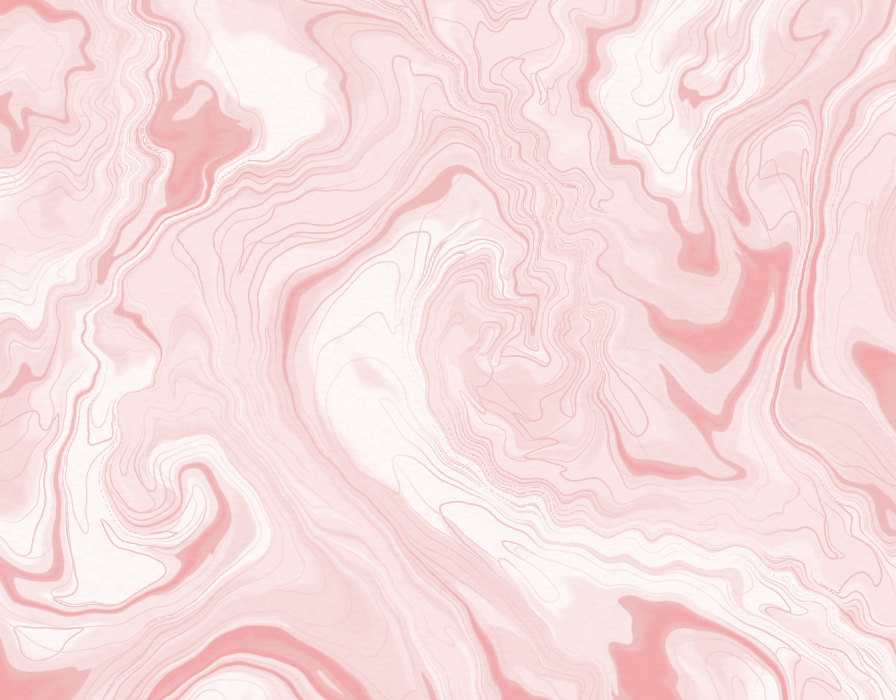
A WebGL 2 fragment shader for this texture:

```glsl
#version 300 es
precision highp float;

uniform vec2 u_resolution;
out vec4 fragColor;

float hash(vec2 cell) {
    uvec2 k = uvec2(ivec2(cell) + 4096) * uvec2(1597u, 3812u);
    uint h = (k.x ^ k.y ^ (k.x << 9)) * 747796405u + 289133u;
    h = ((h >> 15) ^ h) * 277803u;
    return float((h ^ (h >> 16)) & 65535u) / 65535.0;
}

float corner(vec2 cell, vec2 offset) {
    float angle = 6.2832 * hash(cell);
    return dot(vec2(cos(angle), sin(angle)), offset);
}

// Gradient noise, centred on zero
float noise(vec2 p) {
    vec2 i = floor(p), f = p - i;
    vec2 u = f * f * f * (f * (f * 6.0 - 15.0) + 10.0);
    vec2 e = vec2(1.0, 0.0);
    return mix(mix(corner(i, f), corner(i + e.xy, f - e.xy), u.x),
               mix(corner(i + e.yx, f - e.yx), corner(i + e.xx, f - e.xx), u.x), u.y);
}

// Divergence-free flow that folds the paint without mixing it
vec2 curl(vec2 p) {
    float n = noise(p);
    float dx = noise(p + vec2(0.02, 0.0)) - n;
    float dy = noise(p + vec2(0.0, 0.02)) - n;
    return vec2(dy, -dx) / 0.02;
}

vec2 stir(vec2 p) {
    float ripple = smoothstep(-0.1, 0.4, noise(p * 3.0 + 31.0));
    for (int i = 0; i < 3; i++) {
        p += (0.001 + 0.005 * ripple) * curl(p * 15.0 + 5.0);
    }
    for (int i = 0; i < 14; i++) {
        p += 0.036 * curl(p * 2.1 + 17.0);
        p += 0.006 * curl(p * 5.3 + 43.0);
    }
    return p;
}

// Thin contour lines of constant width on the canvas
float threads(float level, float width) {
    float slope = length(vec2(dFdx(level), dFdy(level))) + 1e-5;
    float pixels = abs(fract(level) - 0.5) / slope;
    float reach = width * u_resolution.y;
    float line = 1.0 - smoothstep(reach - 0.5, reach + 0.7, pixels);
    return line * (1.0 - smoothstep(0.12, 0.4, slope));
}

void main() {
    vec2 p = gl_FragCoord.xy / u_resolution.y;
    vec2 q = stir(p);

    float field = noise(q * 2.2 + 9.0) + 0.35 * noise(q * 5.0) + 0.08 * noise(q * 14.0);
    float pale = noise(q * 2.4 + 61.0) + 0.3 * noise(q * 6.0 + 3.0);
    float blush = noise(q * 2.8 + 83.0) + 0.35 * noise(q * 7.0 + 29.0);
    float wisp = noise(q * 11.0 + 71.0);

    // Broad pale washes
    vec3 color = vec3(0.98, 0.895, 0.895);
    color = mix(color, vec3(0.97, 0.855, 0.855), smoothstep(0.16, 0.22, blush));
    color = mix(color, vec3(0.99, 0.965, 0.962), smoothstep(0.12, 0.18, pale));
    color = mix(color, vec3(0.99, 0.955, 0.955), 0.6 * smoothstep(0.2, 0.34, wisp));
    color = mix(color, vec3(0.96, 0.83, 0.83), 0.6 * smoothstep(0.24, 0.36, -wisp));

    // Fine veins gathered in bundles
    float bundle = smoothstep(-0.2, 0.2, noise(p * 3.5 + 13.0));
    float vein = threads(field * 9.0, 0.0011) * (0.3 + 0.7 * bundle);
    vein = max(vein, threads(pale * 7.0 + 0.3, 0.0008) * bundle * 0.75);
    color = mix(color, vec3(0.93, 0.74, 0.74), vein * 0.8);

    // Deep rose ribbons that swell into pools
    float swell = max(0.0, noise(p * 2.6 + 57.0) + 0.3 * noise(q * 4.0 + 7.0));
    float width = 0.014 + 0.11 * swell + 0.05 * smoothstep(0.28, 0.0, p.y);
    float ribbon = width - abs(field + 0.05);
    float soft = fwidth(ribbon) + 1e-4;
    float halo = smoothstep(-0.06, -0.045, ribbon);
    color = mix(color, vec3(0.96, 0.835, 0.835), halo * 0.5);
    vec3 rose = mix(vec3(0.94, 0.74, 0.74), vec3(0.95, 0.67, 0.68),
                    smoothstep(0.01, 0.04, ribbon));
    color = mix(color, rose, smoothstep(-soft, soft, ribbon));

    // Laid paper and fine pigment speckle
    float paper = noise(p * vec2(55.0, 170.0)) + 0.8 * noise(p * 210.0 + 19.0);
    color += paper * vec3(0.008, 0.018, 0.018);
    fragColor = vec4(clamp(color, 0.0, 1.0), 1.0);
}
```
